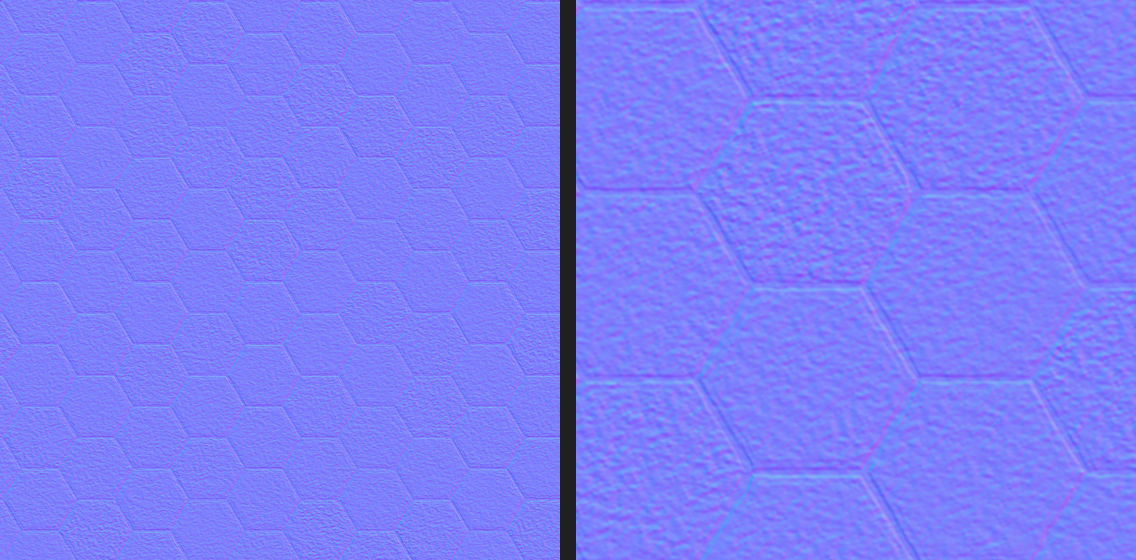
Left, the full canvas; right, a detail of the centre.
Write a Shadertoy shader that draws this texture map.

```glsl
// Tangent-space normal map of worn hexagonal paving, ten columns by nine rows.
// A height field (grooves, bevelled rims, per-tile grain) is differentiated
// by central differences and the normal is packed into RGB.

const vec2  TILE_COUNT     = vec2(10.0, 9.0);      // columns, rows
const vec2  FIRST_CENTRE   = vec2(0.0710, 0.1076); // centre of one even-column tile
const float GROOVE_FLOOR   = 0.0008;               // half width of the flat joint
const float GROOVE_EDGE    = 0.0036;               // top of the joint wall
const float RIM_START      = 0.0054;               // outer bevel
const float RIM_END        = 0.0080;
const float GROOVE_DEPTH   = 0.00070;
const float RIM_SHARE      = 0.26;                 // part of the depth in the bevel
const float EDGE_WOBBLE    = 0.0012;
const float GRAIN_HEIGHT   = 0.00063;
const float GRAIN_FREQ     = 300.0;
const float GRAIN_ANGLE    = 0.30;                 // direction of the brushed grain
const float GRAIN_STRETCH  = 1.35;
const vec2  ROUGHNESS      = vec2(0.84, 1.36);     // smoothest and roughest tile
const float JOINT_ROUGH    = 0.70;
const float SAMPLE_STEP    = 0.0007;
const vec3  TINT           = vec3(0.988, 1.0, 0.990);

const float COS30 = 0.8660254;

float hash(vec2 p) {
    vec3 q = fract(vec3(p.xyx) * 0.1031);
    q += dot(q, q.yzx + 33.33);
    return fract((q.x + q.y) * q.z);
}

// Smooth value noise centred on zero
float noise(vec2 p) {
    vec2 cell = floor(p);
    vec2 f = fract(p);
    f = f * f * (3.0 - 2.0 * f);
    float low  = mix(hash(cell), hash(cell + vec2(1, 0)), f.x);
    float high = mix(hash(cell + vec2(0, 1)), hash(cell + vec2(1, 1)), f.x);
    return mix(low, high, f.y) - 0.5;
}

// Returns the distance to the tile border (canvas units) and the tile centre id
vec3 hexTile(vec2 p) {
    vec2 q = (p - FIRST_CENTRE) * TILE_COUNT * vec2(COS30, 1.0);
    vec2 period = vec2(2.0 * COS30, 1.0);
    vec2 evenId = floor(q / period + 0.5);
    vec2 oddId  = floor(q / period) + 0.5;
    vec2 a = q - evenId * period;
    vec2 b = q - oddId * period;
    bool isEven = dot(a, a) < dot(b, b);
    vec2 r = abs(isEven ? a : b);
    float border = 0.5 - max(r.y, dot(r, vec2(COS30, 0.5)));
    return vec3(border / TILE_COUNT.y, isEven ? evenId : oddId);
}

// Fine grain, slightly elongated along one direction
float grain(vec2 p) {
    float c = cos(GRAIN_ANGLE), s = sin(GRAIN_ANGLE);
    vec2 q = vec2(c * p.x + s * p.y, c * p.y - s * p.x);
    q *= GRAIN_FREQ * vec2(1.0 / GRAIN_STRETCH, 1.0);
    vec2 fine = mat2(0.8, 0.6, -0.6, 0.8) * q * 1.7;
    return noise(q + 400.0) + 0.45 * noise(fine + 900.0);
}

float height(vec2 p) {
    vec3 tile = hexTile(p);
    vec2 seed = tile.yz * 2.0 + 50.0;

    // Worn borders: gentle wobble plus rare small chips
    float border = tile.x + EDGE_WOBBLE * noise(p * 130.0 + 30.0);
    border -= 0.0014 * smoothstep(0.30, 0.45, noise(p * 60.0 + 210.0));

    // Joint wall and softer outer bevel, strength varies per tile
    float wall = smoothstep(GROOVE_FLOOR, GROOVE_EDGE, border);
    float rim  = smoothstep(RIM_START, RIM_END, border);
    float level = mix(0.75, 1.2, hash(seed + 17.0));
    float relief = GROOVE_DEPTH * level * mix(wall, rim, RIM_SHARE);

    // Each tile has its own roughness, with faint worn patches
    float pick = hash(seed);
    float rough = mix(ROUGHNESS.x, ROUGHNESS.y, pick * pick);
    rough *= 1.0 + 0.3 * noise(p * 24.0 + 120.0);
    return relief + GRAIN_HEIGHT * mix(JOINT_ROUGH, rough, wall) * grain(p);
}

void mainImage(out vec4 fragColor, in vec2 fragCoord) {
    vec2 p = fragCoord / iResolution.y;
    float stepSize = max(SAMPLE_STEP, 0.4 / iResolution.y);
    vec2 e = vec2(stepSize, 0.0);

    vec2 slope = vec2(height(p + e.xy) - height(p - e.xy),
                      height(p + e.yx) - height(p - e.yx)) / (2.0 * stepSize);
    vec3 normal = normalize(vec3(-slope, 1.0));
    fragColor = vec4((normal * 0.5 + 0.5) * TINT, 1.0);
}
```
